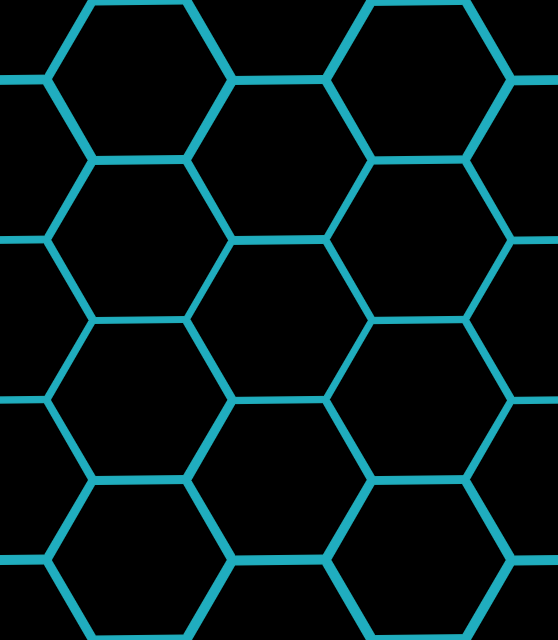
A WebGL 2 fragment shader for this pattern:

```glsl
#version 300 es
precision highp float;
// Seamless honeycomb of thin teal lines on black, with uneven line widths.

uniform vec2 u_resolution;
out vec4 fragColor;

const vec2 REPEATS = vec2(2.0, 4.0);          // hexagons across and down
const vec2 HALF_STEP = vec2(0.8660254, 0.5);  // half a repeat, hexagon height = 1
const float TAU = 6.2831853;
const float LINE_WIDTH = 0.055;
const float WIDTH_TREND = 0.007;
const float WIDTH_JITTER = 0.012;
const float TILT = 0.011;                     // slope of the flat edges

const vec3 BACKGROUND = vec3(0.0);
const vec3 TEAL = vec3(0.125, 0.68, 0.75);
const vec3 TEAL_RIM = vec3(0.12, 0.67, 0.72);

// Integer hash of a grid point, from 0 to 1
float hash(vec2 key) {
    uvec2 k = uvec2(key);
    uint h = k.x * 1597u + k.y * 3571u + 977u;
    h = (h ^ (h >> 15)) * 739397u;
    h = (h ^ (h >> 13)) * 277803u;
    h ^= h >> 16;
    return float(h & 65535u) / 65535.0;
}

// Index of the nearest hexagon centre, in half steps
vec2 nearestCentre(vec2 p) {
    vec2 q = p / HALF_STEP;
    vec2 even = 2.0 * floor(q * 0.5 + 0.5);
    vec2 odd = 2.0 * floor(q * 0.5) + 1.0;
    float evenDistance = length((q - even) * HALF_STEP);
    float oddDistance = length((q - odd) * HALF_STEP);
    return evenDistance < oddDistance ? even : odd;
}

// Width of one edge; the key wraps so that both canvas sides agree
float edgeWidth(vec2 key, float height) {
    float jitter = hash(mod(key, 4.0 * REPEATS)) - 0.5;
    return LINE_WIDTH + WIDTH_TREND * cos(TAU * height) + WIDTH_JITTER * jitter;
}

// Depth inside the line network: positive on a line, negative in a cell
float lineDepth(vec2 p, float height) {
    vec2 centre = nearestCentre(p);
    vec2 local = p - centre * HALF_STEP;
    float depth = -1.0;
    for (int k = -1; k <= 1; k++) {
        // Three edge directions, each facing the current point
        vec2 dir = k == 0 ? vec2(0.0, 2.0) : vec2(1.0, float(k));
        dir *= dot(local, dir * HALF_STEP) < 0.0 ? -1.0 : 1.0;
        vec2 normal = dir * HALF_STEP;
        if (k == 0) normal.x -= TILT * normal.y;
        float edgeDistance = abs(0.5 - dot(local, normal));
        float halfWidth = 0.5 * edgeWidth(2.0 * centre + dir, height);
        depth = max(depth, halfWidth - edgeDistance);
    }
    return depth;
}

void main() {
    vec2 uv = gl_FragCoord.xy / u_resolution;
    vec2 p = uv * REPEATS * 2.0 * HALF_STEP;
    float pixel = REPEATS.y / u_resolution.y;

    // Smooth line with a slightly duller rim
    float depth = lineDepth(p, uv.y);
    float coverage = clamp(depth / pixel + 0.5, 0.0, 1.0);
    vec3 teal = mix(TEAL_RIM, TEAL, smoothstep(0.003, 0.012, depth));
    fragColor = vec4(mix(BACKGROUND, teal, coverage), 1.0);
}
```
